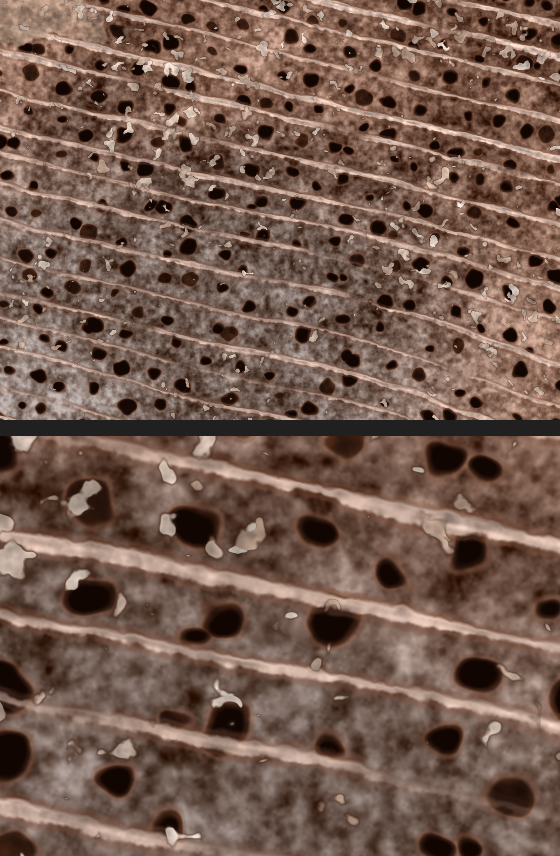
Top, the full canvas; bottom, a detail of the centre.
Write a Shadertoy shader that draws this texture.

```glsl
// Magnified end grain of hardwood: slanted pale rays, dark round pores and scattered pale flakes.
#define SPACING 0.077      // mean distance between rays, in canvas heights
#define TILT 0.255         // downward slant of the rays, radians
#define RAY_WIDTH 0.075    // half width of a ray, in spacings
#define PORE_FILL 0.94     // share of cells that hold a pore
#define FLAKE_CELL 0.042   // size of a flake cell, in canvas heights
#define FLAKE_FILL 0.70    // share of cells that hold a flake
#define GRAIN 1.45         // contrast of the fine grain
#define MOTTLE 1.0         // contrast of the broad patches

const vec3 GROUND_DARK  = vec3(0.30, 0.195, 0.145);
const vec3 GROUND_LIGHT = vec3(0.68, 0.575, 0.525);
const vec3 GREY_TINT    = vec3(0.95, 1.02, 1.07);
const vec3 BROWN_TINT   = vec3(1.04, 0.97, 0.92);
const vec3 RAY_PALE     = vec3(0.86, 0.755, 0.70);
const vec3 RAY_EDGE     = vec3(0.50, 0.32, 0.24);
const vec3 PORE_WALL    = vec3(0.24, 0.13, 0.075);
const vec3 PORE_DEEP    = vec3(0.065, 0.018, 0.007);
const vec3 FLAKE_PALE   = vec3(0.88, 0.83, 0.79);
const vec3 CRUST        = vec3(0.73, 0.61, 0.53);

vec2 hash2(vec2 p) {
    vec3 a = fract(p.xyx * vec3(0.1031, 0.1030, 0.0973));
    a += dot(a, a.yzx + 33.33);
    return fract((a.xx + a.yz) * a.zy);
}

float noise(vec2 p) {
    vec2 i = floor(p), f = fract(p);
    f = f * f * (3.0 - 2.0 * f);
    vec2 e = vec2(0.0, 1.0);
    return mix(mix(hash2(i).x, hash2(i + e.yx).x, f.x),
               mix(hash2(i + e.xy).x, hash2(i + e.yy).x, f.x), f.y);
}

float fbm(vec2 p) {
    float sum = 0.0, amp = 0.5;
    for (int i = 0; i < 3; i++) {
        sum += amp * noise(p);
        p = mat2(1.6, 1.2, -1.2, 1.6) * p + 7.3;
        amp *= 0.5;
    }
    return sum / 0.875;
}

// Nearest of the jittered ellipses, one per cell: x = distance in cells, y = random id.
vec2 scatter(vec2 q, float fill, vec2 radii, vec2 jitter, float seed) {
    vec2 nearest = vec2(1.0, 0.0);
    for (int y = -1; y <= 1; y++)
    for (int x = -1; x <= 1; x++) {
        vec2 cell = floor(q) + vec2(x, y);
        vec2 place = hash2(cell + seed), kind = hash2(cell + seed + 71.3);
        if (kind.y > fill) continue;
        vec2 offset = q - cell - 0.5 - (place - 0.5) * jitter;
        offset.y *= mix(0.95, 1.3, fract(kind.x * 31.0));
        float d = length(offset) - mix(radii.x, radii.y, kind.x);
        if (d < nearest.x) nearest = vec2(d, fract(kind.y * 57.0));
    }
    return nearest;
}

// Coverage of a shape from its distance in canvas heights.
float cover(float d) {
    float soft = max(0.002, 0.75 / iResolution.y);
    return 1.0 - smoothstep(-soft, soft, d);
}

void mainImage(out vec4 fragColor, in vec2 fragCoord) {
    vec2 p = fragCoord / iResolution.y;
    float right = p.x * iResolution.y / iResolution.x;

    // Axes along and across the gently waving rays
    vec2 along = vec2(cos(TILT), -sin(TILT));
    vec2 g = vec2(dot(p, along), dot(p, vec2(-along.y, along.x)));
    g.y += 0.05 * (noise(p * 2.3 + 4.0) - 0.5) + 0.008 * (noise(p * 13.0) - 0.5);
    vec2 q = g / SPACING + 40.0;

    // Mottled ground, greyer at middle left and browner at the top
    float broad = fbm(p * 3.5 + 2.0) - 0.5, mottle = fbm(p * 22.0 + 9.0) - 0.5;
    float fine = fbm(p * 85.0) - 0.5;
    float tone = 0.46 + GRAIN * fine + MOTTLE * (mottle + broad);
    tone += 0.40 * smoothstep(0.38, 0.0, length(vec2(right, p.y) - vec2(0.95, 0.12)));
    tone += 0.40 * smoothstep(0.35, 0.0, length(vec2(right, p.y)));
    vec3 col = mix(GROUND_DARK, GROUND_LIGHT, clamp(tone, -0.4, 1.35));
    float grey = smoothstep(0.95, 0.45, p.y + 0.25 * right + 0.5 * broad);
    col *= mix(BROWN_TINT, GREY_TINT, grey * smoothstep(1.0, 0.55, right));

    // Pores: brown wall around a hole of varying depth
    vec2 wobble = vec2(noise(p * 50.0), noise(p * 50.0 + 31.0)) - 0.5;
    vec2 pore = scatter(q + 0.13 * wobble, PORE_FILL, vec2(0.14, 0.275), vec2(0.85, 0.5), 3.0);
    float poreDist = pore.x * SPACING;
    col = mix(col, RAY_EDGE, 0.4 * cover(poreDist - 0.004));
    col = mix(col, PORE_WALL * (1.0 + 1.2 * fine), cover(poreDist));
    float depth = smoothstep(0.0, 0.3, pore.y) * 0.8 + 0.2;
    col = mix(col, PORE_DEEP, depth * smoothstep(0.0, -0.006, poreDist + 0.006 * mottle));

    // Rays: ragged pale fibres with reddish edges, each of its own width and strength
    float row = floor(q.y + 0.5);
    vec2 trait = hash2(vec2(row, 17.0));
    float rayDist = abs(q.y - row - 0.5 * (trait.x - 0.5) + 0.09 * fine);
    float halfWidth = RAY_WIDTH * (0.5 + 0.8 * trait.y) * (0.5 + noise(vec2(q.x * 0.9, row)));
    float fibre = noise(vec2(q.x * 2.2, q.y * 20.0)) - 0.5;
    float strength = (0.65 + 0.35 * trait.y) * smoothstep(0.1, 0.6, noise(vec2(q.x * 0.6, row + 50.0)) + 0.2);
    col = mix(col, RAY_EDGE, 0.5 * strength * cover((rayDist - halfWidth - 0.07) * SPACING));
    vec3 rayColor = RAY_PALE * (0.98 + 0.35 * fibre + 0.5 * fine);
    col = mix(col, rayColor, strength * cover((rayDist - halfWidth) * SPACING));

    // Crust at the upper left corner
    vec2 corner = (vec2(right, p.y) - vec2(0.06, 0.96)) * vec2(0.9, 1.0);
    float crust = length(corner) - 0.09 + 0.16 * mottle + 0.12 * broad;
    col = mix(col, CRUST * (1.0 + 0.5 * fine + 0.7 * mottle), 0.8 * smoothstep(0.012, -0.012, crust));

    // Flakes: ragged chips, thicker in some regions
    vec2 ragged = vec2(noise(p * 62.0 + 5.0), noise(p * 62.0 + 80.0)) - 0.5;
    vec2 flake = scatter(p / FLAKE_CELL + 0.65 * ragged, FLAKE_FILL, vec2(0.02, 0.34), vec2(0.95), 211.0);
    float density = fbm(p * 4.0 + 20.0) + 0.22 * smoothstep(0.3, 0.75, p.y + 0.2 * right);
    float thin = 0.28 * (1.0 - smoothstep(0.35, 0.72, density));
    float flakeDist = (flake.x + thin + 0.4 * fine) * FLAKE_CELL;
    col = mix(col, PORE_WALL, 0.3 * cover(flakeDist - 0.003));
    vec3 chip = mix(CRUST, FLAKE_PALE, flake.y) * (1.0 + 0.6 * fine + 0.4 * mottle);
    col = mix(col, chip, 0.92 * cover(flakeDist));

    fragColor = vec4(clamp(col, 0.0, 1.0), 1.0);
}
```
